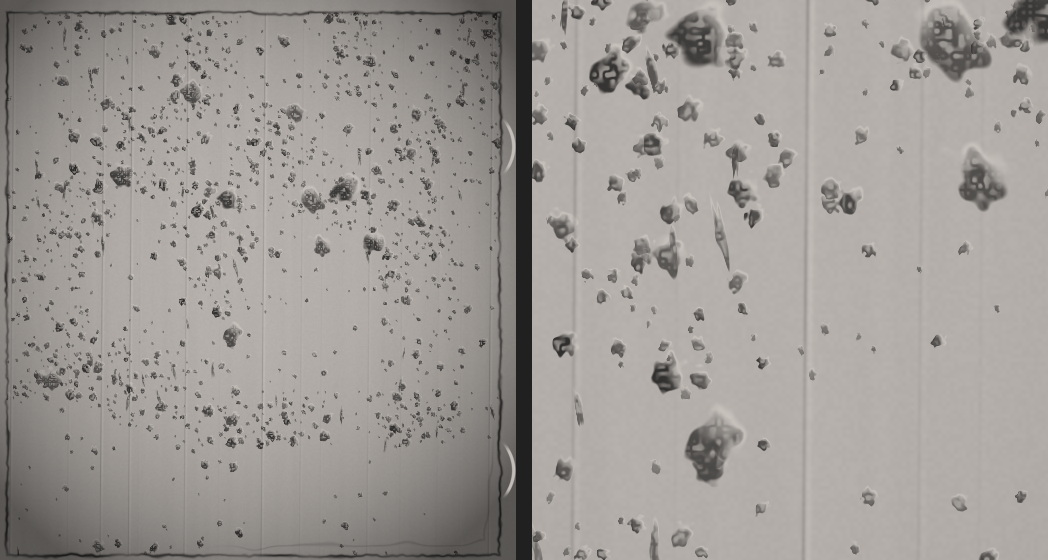
Left: the whole. Right: its middle third, enlarged.
Reproduce this texture procedurally as a Shadertoy shader.

```glsl
// A worn grey plate, lit at the centre, with scattered scribbled pits and fine
// vertical grooves. Pits come from jittered cell layers steered by a density
// field; a wobbling box distance gives the plate its rim and stain line.

const vec3  TINT         = vec3(1.03, 1.0, 0.973);
const float CENTRE_LIGHT = 0.69;
const vec2  FALLOFF      = vec2(0.062, 0.095);  // r^2 and r^4 terms
const float MAX_FALLOFF  = 0.35;
const float PIT_DEPTH    = 0.74;
const float GROOVE_CELL  = 0.062;
const float SCRIBBLE     = 270.0;
const vec2  PLATE_LOW    = vec2(0.013, 0.008);
const vec2  PLATE_HIGH   = vec2(0.893, 0.977);

vec3 hash3(vec2 p) {
    vec3 q = fract(p.xyx * vec3(0.1031, 0.1030, 0.0973));
    q += dot(q, q.yxz + 33.33);
    return fract((q.xxy + q.yzz) * q.zyx);
}

float noise(vec2 p) {
    vec2 i = floor(p), f = fract(p);
    f = f * f * (3.0 - 2.0 * f);
    vec2 e = vec2(0.0, 1.0);
    return mix(mix(hash3(i).x, hash3(i + e.yx).x, f.x),
               mix(hash3(i + e).x, hash3(i + e.yy).x, f.x), f.y);
}

// Pits crowd the top and a low band, and thin out beneath it.
float pitDensity(vec2 p) {
    float edge = 0.21 + 0.08 * (1.0 - smoothstep(0.12, 0.32, p.x))
               + 0.03 * (noise(p.xx * 9.0) - 0.5);
    float field = smoothstep(edge - 0.02, edge + 0.01, p.y);
    float band = field * (1.0 - smoothstep(edge + 0.04, edge + 0.15, p.y));
    float upper = smoothstep(0.40, 0.72, p.y);
    float cluster = 0.35 + 1.3 * smoothstep(0.25, 0.75, noise(p * 8.0));
    return (0.10 + 0.34 * field + 0.5 * upper + 0.75 * band) * cluster;
}

// Returns shadow in x and lit rim in y; radii holds smallest and largest.
vec2 pitLayer(vec2 p, float cell, vec2 radii, float chance, float stretch, float scrawl) {
    vec2 result = vec2(0.0), home = floor(p / cell);
    for (int j = -1; j <= 1; j++)
    for (int i = -1; i <= 1; i++) {
        vec2 id = home + vec2(i, j);
        vec3 h = hash3(id + cell * 3000.0);
        vec2 centre = (id + 0.1 + 0.8 * h.xy) * cell;
        if (h.z > chance * pitDensity(centre)) continue;
        vec3 k = hash3(id + 71.7);
        float radius = mix(radii.x, radii.y, k.x * k.x);
        vec2 q = (p - centre) / radius;
        q.x += (k.y - 0.5) * 0.5 * q.y;
        q.y /= stretch;
        if (dot(q, q) > 4.0) continue;
        float d = length(q) + 0.9 * (noise(q * 1.7 + id * 3.7) - 0.5);
        float soft = max(0.15, 0.7 / (iResolution.y * radius));
        float body = 1.0 - smoothstep(1.0 - soft, 1.0 + soft, d);
        float rim = smoothstep(0.3, 0.85, d);
        float facing = dot(q, normalize(vec2(-0.6, -0.8) + 0.8 * (k.yz - 0.5)));
        float shade = mix(scrawl, smoothstep(-0.7, 0.5, facing), rim * 0.7);
        float lit = smoothstep(0.3, 1.0, -facing) * smoothstep(0.8, 1.1, d)
                  * (1.0 - smoothstep(1.1, 1.5, d));
        result = max(result, vec2(body * shade * (0.65 + 0.35 * k.z), lit));
    }
    return result;
}

// Fine upright grooves, each a dark hairline beside a faint light one.
float grooves(vec2 p) {
    float sum = 0.0, home = floor(p.x / GROOVE_CELL);
    for (int i = -1; i <= 1; i++) {
        vec3 h = hash3(vec2(home + float(i), 19.0));
        float x = (home + float(i) + h.x) * GROOVE_CELL + 0.008 * (p.y - 0.5);
        float d = p.x - x, width = 0.0012;
        float wear = 0.4 + 0.6 * noise(vec2(h.x * 90.0, p.y * 12.0));
        float dark = exp(-d * d / (width * width));
        float side = (d - 0.003) / 0.0018;
        float light = exp(-side * side);
        sum += (0.4 * light - dark) * wear * mix(0.02, 0.16, h.y * h.y);
    }
    return sum;
}

// Soft line around zero of a distance.
float softLine(float d, float width) {
    return exp(-d * d / (width * width));
}

void mainImage(out vec4 fragColor, in vec2 fragCoord) {
    vec2 p = fragCoord / iResolution.y;
    vec2 uv = fragCoord / iResolution.xy;
    float px = 1.0 / iResolution.y;

    // Lamp falloff
    vec2 v = (uv - vec2(0.49, 0.53)) * 2.0;
    float r2 = dot(v, v);
    float light = CENTRE_LIGHT - min(dot(FALLOFF, vec2(r2, r2 * r2)), MAX_FALLOFF);

    // Plate outline, positive inside
    vec2 inset = min(p - PLATE_LOW, PLATE_HIGH - p);
    float inside = min(inset.x, inset.y) + 0.005 * (noise(p * 32.0) - 0.5)
                 + 0.003 * (noise(p * 110.0) - 0.5);
    float plate = smoothstep(-px, px, inside);

    // Pits from large to small, upright gouges and flecks
    float ridge = abs(noise(p * SCRIBBLE) - 0.5) * 2.0;
    float scrawl = mix(1.0, 0.25, smoothstep(0.15, 0.75, ridge));
    vec2 pits = pitLayer(p, 0.150, vec2(0.013, 0.021), 0.30, 1.0, scrawl);
    pits = max(pits, pitLayer(p, 0.040, vec2(0.0055, 0.0100), 0.36, 1.1, scrawl));
    pits = max(pits, pitLayer(p, 0.019, vec2(0.0030, 0.0058), 0.46, 1.1, scrawl * 0.75));
    pits = max(pits, 0.75 * pitLayer(p, 0.050, vec2(0.0018, 0.0032), 0.18, 5.0, scrawl));
    pits = max(pits, 0.7 * pitLayer(p, 0.014, vec2(0.0013, 0.0026), 0.30, 1.4, 0.8));

    // Grooves, brushed streaks and grain
    float streak = noise(vec2(p.x * 95.0, p.y * 3.0)) - 0.5;
    float grain = noise(p * 420.0) - 0.5;
    light *= 1.0 + plate * grooves(p) + 0.018 * streak + 0.025 * grain;
    light *= 1.0 + plate * (0.10 * pits.y - PIT_DEPTH * pits.x);

    // Dark rim and ragged stain line along the lower right
    light *= 1.0 - (0.25 + 0.5 * noise(p * 18.0)) * softLine(inside, 0.0025);
    float stain = min(inset.x, inset.y) - 0.018 - 0.022 * (noise(p * 22.0) - 0.5);
    float stainArea = smoothstep(0.35, 0.5, p.x) * (1.0 - smoothstep(0.15, 0.25, p.y));
    light *= 1.0 - 0.12 * stainArea * plate * softLine(stain, 0.002);

    // Bright chipped crescents on the right margin
    for (int i = 0; i < 2; i++) {
        float y = (p.y - mix(0.738, 0.160, float(i))) / 0.052;
        float bow = iResolution.x * px - 0.004 - 0.020 * y * y;
        float chip = (1.0 - smoothstep(0.0015, 0.0045, abs(p.x - bow)))
                   * (1.0 - smoothstep(0.6, 1.0, abs(y)));
        light = mix(light, 0.74, chip);
    }

    fragColor = vec4(light * TINT, 1.0);
}
```
